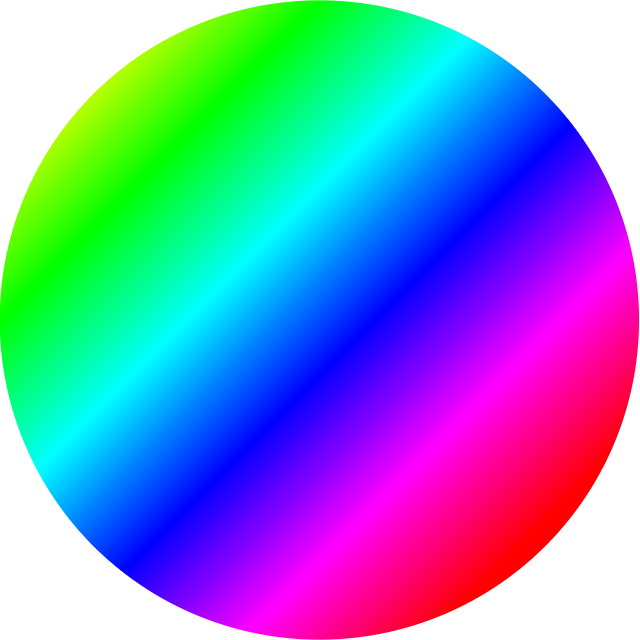
Write a WebGL 1 fragment shader that draws this background.

```glsl
precision highp float;

uniform vec2 u_resolution;

#define DISC_CENTER vec2(0.499, 0.5)
#define DISC_RADIUS 0.4995
#define RED_POSITION 1.668
#define HUE_SPAN 1.75
#define BACKGROUND vec3(1.0)

// Fully saturated colour for a hue in turns
vec3 hueToRgb(float hue) {
    vec3 wave = abs(fract(hue + vec3(0.0, 2.0, 1.0) / 3.0) * 6.0 - 3.0);
    return clamp(wave - 1.0, 0.0, 1.0);
}

void main() {
    vec2 uv = gl_FragCoord.xy / u_resolution;
    float pixel = 1.0 / min(u_resolution.x, u_resolution.y);

    // Diagonal spectrum, held at red toward the lower right
    float diagonal = uv.x + 1.0 - uv.y;
    float hue = max((RED_POSITION - diagonal) / HUE_SPAN, 0.0);
    vec3 spectrum = hueToRgb(1.0 - hue);

    // Hue runs from red through magenta, blue, cyan and green
    float edge = length(uv - DISC_CENTER) - DISC_RADIUS;
    float coverage = clamp(0.5 - edge / pixel, 0.0, 1.0);

    gl_FragColor = vec4(mix(BACKGROUND, spectrum, coverage), 1.0);
}
```
